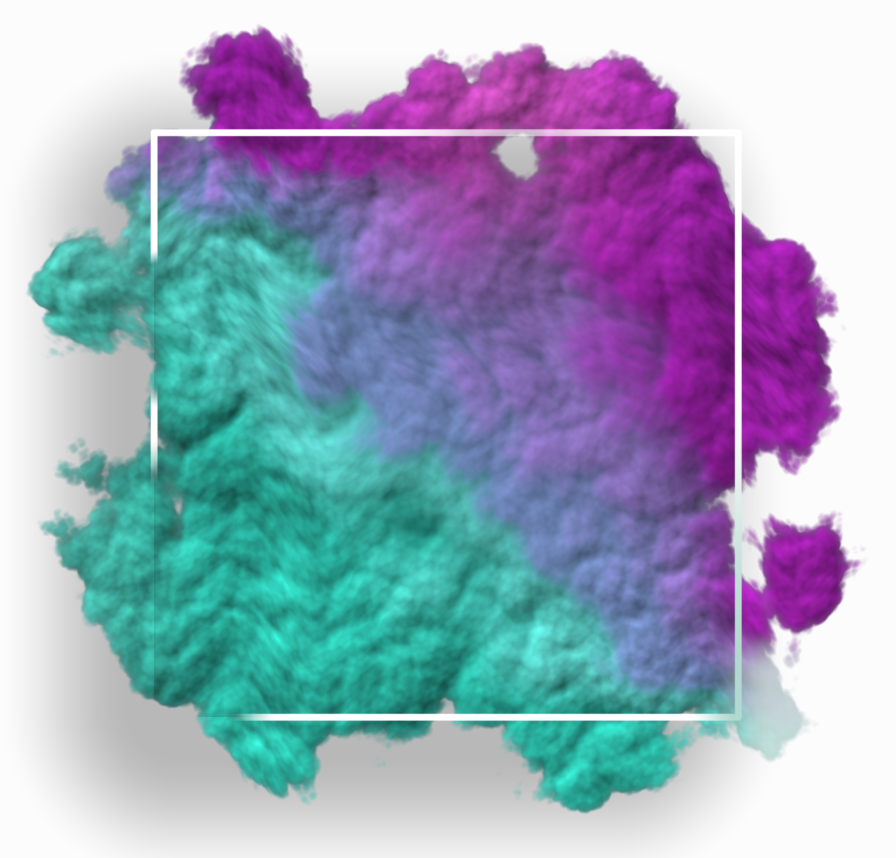
This background is drawn by a WebGL 2 fragment shader. Its source:

```glsl
#version 300 es
precision highp float;
// A billowing teal-to-magenta smoke cloud behind a thin white square frame.
// The outline joins a rounded box and soft discs, roughened by cellular domes;
// the same domes light the smoke, and a diagonal field picks its colour.
uniform vec2 u_resolution;
out vec4 fragColor;

const vec3 TEAL = vec3(0.16, 0.68, 0.61);
const vec3 AQUA = vec3(0.32, 0.74, 0.71);
const vec3 BLUE = vec3(0.41, 0.50, 0.69);
const vec3 LAVENDER = vec3(0.51, 0.42, 0.70);
const vec3 PURPLE = vec3(0.51, 0.25, 0.62);
const vec3 MAGENTA = vec3(0.54, 0.11, 0.58);
const vec3 PINK = vec3(0.77, 0.33, 0.70);

vec2 hash2(vec2 p) {
    vec2 k = vec2(dot(p, vec2(127.1, 311.7)), dot(p, vec2(269.5, 183.3)));
    return fract(sin(k) * 43758.55);
}

// Smoothed squared distance to the nearest cell point, raised into a dome
float dome(vec2 p) {
    vec2 cell = floor(p), local = fract(p);
    float sum = 0.0;
    for (int j = -1; j <= 1; j++)
    for (int i = -1; i <= 1; i++) {
        vec2 o = vec2(i, j);
        vec2 r = o + hash2(cell + o) - local;
        sum += exp(-9.0 * dot(r, r));
    }
    return 0.15 + log(sum + 1e-4) / 9.0;
}

float billows(vec2 p) {
    float sum = 0.0, amp = 1.0;
    for (int i = 0; i < 5; i++) {
        sum += amp * dome(p);
        p = mat2(1.6, 1.2, -1.2, 1.6) * p + 3.7;
        amp *= 0.55;
    }
    return sum;
}

// Layered sines that curl the smoke
vec2 swirl(vec2 p) {
    for (int i = 1; i < 5; i++) {
        float f = 7.0 * float(i);
        p += 0.06 / f * sin(f * p.yx * vec2(1.3, 1.7) + vec2(1.0, 2.6) * float(i)) * 7.0 * 0.3;
    }
    return p;
}

float box(vec2 p, vec2 size, float radius) {
    vec2 q = abs(p) - size + radius;
    return length(max(q, 0.0)) + min(max(q.x, q.y), 0.0) - radius;
}

float join(float a, float b, float k) {
    float h = max(k - abs(a - b), 0.0) / k;
    return min(a, b) - h * h * k * 0.25;
}

float lobe(float d, vec2 p, vec2 centre, float radius) {
    return join(d, length(p - centre) - radius, 0.04);
}

float glow(vec2 p, vec2 centre, float tightness) {
    return exp(-tightness * dot(p - centre, p - centre));
}

float cloudShape(vec2 p) {
    float d = box(p - vec2(0.495, 0.475), vec2(0.360, 0.355), 0.07);
    d = lobe(d, p, vec2(0.100, 0.625), 0.074);
    d = lobe(d, p, vec2(0.155, 0.420), 0.095);
    d = lobe(d, p, vec2(0.145, 0.325), 0.090);
    d = lobe(d, p, vec2(0.185, 0.205), 0.072);
    d = lobe(d, p, vec2(0.310, 0.150), 0.080);
    d = lobe(d, p, vec2(0.460, 0.160), 0.075);
    d = lobe(d, p, vec2(0.670, 0.125), 0.095);
    d = lobe(d, p, vec2(0.900, 0.320), 0.070);
    d = lobe(d, p, vec2(0.855, 0.545), 0.092);
    d = lobe(d, p, vec2(0.850, 0.650), 0.080);
    d = lobe(d, p, vec2(0.300, 0.825), 0.098);
    d = lobe(d, p, vec2(0.500, 0.820), 0.080);
    d = lobe(d, p, vec2(0.610, 0.850), 0.088);
    d = lobe(d, p, vec2(0.705, 0.830), 0.070);
    return lobe(d, p, vec2(0.860, 0.180), 0.050);
}

vec3 smokeColour(float s) {
    vec3 c = mix(TEAL, AQUA, smoothstep(0.66, 0.87, s));
    c = mix(c, BLUE, smoothstep(0.86, 0.96, s));
    c = mix(c, LAVENDER, smoothstep(0.98, 1.10, s));
    c = mix(c, PURPLE, smoothstep(1.12, 1.25, s));
    return mix(c, MAGENTA, smoothstep(1.24, 1.36, s));
}

void main() {
    vec2 p = gl_FragCoord.xy / u_resolution * vec2(1.0, 0.957);
    float px = 1.0 / u_resolution.x;

    // Relief of the smoke, lit from the upper left
    vec2 q = swirl(p);
    float height = billows(q * 8.0);
    float slope = height - billows((q + vec2(-0.007, 0.011)) * 8.0);
    float d = cloudShape(mix(p, q, 0.3)) - 0.08 * (height - 0.06);
    float rim = smoothstep(0.12, 0.38, length(p - vec2(0.55, 0.53)));

    // White ground with a soft shadow below and to the left
    float shade = 1.0 - smoothstep(-0.07, 0.09, box(p - vec2(0.44, 0.435), vec2(0.36, 0.385), 0.12));
    vec3 colour = vec3(0.99 - 0.27 * shade);

    // Diagonal colour field, pushed at the top, right and lower edges
    float s = p.x + p.y + 0.18 * (height - 0.06);
    s += 0.38 * smoothstep(0.73, 0.82, p.y + 0.1 * height);
    s += 0.24 * smoothstep(0.70, 0.86, p.x) * smoothstep(0.18, 0.26, p.y);
    s -= 0.20 * (1.0 - smoothstep(0.11, 0.21, p.y));
    s += 0.10 * glow(p, vec2(0.345, 0.525), 180.0) - 0.08 * glow(p, vec2(0.27, 0.64), 90.0);
    vec3 smoke = mix(smokeColour(s), PINK, 0.8 * glow(p, vec2(0.57, 0.84), 45.0));
    smoke = mix(smoke, vec3(0.38, 0.58, 0.56), 0.35 * (1.0 - smoothstep(0.10, 0.26, p.x)));
    smoke *= 1.0 + mix(0.60, 1.25, rim) * slope + 0.25 * (height - 0.06);
    smoke = mix(smoke, vec3(0.55, 0.62, 0.64), 0.35 * smoothstep(-0.025, 0.0, d));
    float pale = smoothstep(0.79, 0.86, p.x) * (1.0 - smoothstep(0.20, 0.26, p.y));
    smoke = mix(smoke, vec3(0.60, 0.72, 0.69), 0.7 * pale);

    // Frame, with a faint shadow just inside it
    float edge = box(p - vec2(0.498, 0.483), vec2(0.326), 0.0);
    smoke *= 1.0 - 0.13 * exp(30.0 * min(edge, 0.0)) * step(edge, 0.0);
    float alpha = (1.0 - smoothstep(-0.010, 0.004, d)) * (1.0 - 0.5 * pale);
    colour = mix(colour, smoke, alpha);

    // Smoke drifts over parts of the frame
    float arm = smoothstep(0.50, 0.53, p.y) * (1.0 - smoothstep(0.66, 0.68, p.y));
    float low = 1.0 - smoothstep(0.41, 0.47, p.y);
    float hidden = (1.0 - smoothstep(0.25, 0.31, p.x)) * max(arm, low);
    hidden += 0.4 * smoothstep(0.7, 0.8, p.y) * exp(-120.0 * pow(p.x - 0.58, 2.0));
    float tint = smoothstep(0.77, 0.82, p.x) * (1.0 - smoothstep(0.22, 0.55, p.y));
    float line = 1.0 - smoothstep(-px, px, abs(edge) - 0.0038);
    colour = mix(colour, mix(vec3(1.0), vec3(0.70, 0.85, 0.81), tint), line * (1.0 - hidden));
    fragColor = vec4(clamp(colour, 0.0, 1.0), 1.0);
}
```
